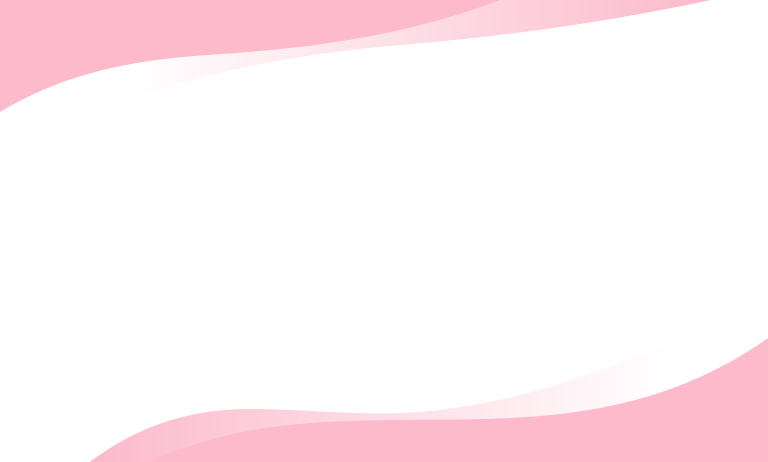
Write a Shadertoy shader that draws this background.

```glsl
const vec3 PINK = vec3(0.988, 0.728, 0.797);

// Cubic through points a and b with the given end slopes, held flat outside
float wave(float x, vec2 a, vec2 b, float slopeA, float slopeB) {
    float span = b.x - a.x;
    float t = clamp((x - a.x) / span, 0.0, 1.0);
    float s = 1.0 - t;
    float ends = mix(a.y, b.y, t * t * (3.0 - 2.0 * t));
    return ends + span * t * s * (slopeA * s - slopeB * t);
}

// Antialiased coverage of the area below an edge
float below(float edge, float y) {
    return clamp((edge - y) * iResolution.y + 0.5, 0.0, 1.0);
}

float topSolid(float x) {
    vec2 knee = vec2(0.2865, 0.117);
    return x < knee.x ? wave(x, vec2(0.0, 0.2425), knee, -1.0, -0.11)
                      : wave(x, knee, vec2(0.651, 0.0), -0.11, -0.63);
}

float topRibbon(float x) {
    vec2 knee = vec2(0.521, 0.0975);
    return x < knee.x ? wave(x, vec2(0.169, 0.214), knee, -0.57, -0.14)
                      : wave(x, knee, vec2(0.925, 0.0), -0.14, -0.36);
}

float bottomSolid(float x) {
    vec2 knee = vec2(0.521, 0.091);
    return x < knee.x ? wave(x, vec2(0.195, 0.0), knee, 0.77, 0.015)
                      : wave(x, knee, vec2(1.0, 0.268), 0.015, 1.16);
}

float bottomRibbon(float x) {
    vec2 crest = vec2(0.3255, 0.1147);
    vec2 dip = vec2(0.521, 0.106);
    if (x < crest.x) return wave(x, vec2(0.117, 0.0), crest, 1.25, 0.0);
    if (x < dip.x) return wave(x, crest, dip, 0.0, 0.06);
    return wave(x, dip, vec2(0.872, 0.2575), 0.06, 0.7);
}

void mainImage(out vec4 fragColor, in vec2 fragCoord) {
    vec2 uv = fragCoord / iResolution.xy;
    float depth = 1.0 - uv.y;
    vec3 color = vec3(1.0);

    // Ribbons fading to white toward the inner ends
    float topFade = clamp((uv.x - 0.169) / 0.756, 0.0, 1.0);
    float bottomFade = clamp((0.872 - uv.x) / 0.755, 0.0, 1.0);
    color = mix(color, PINK, topFade * below(topRibbon(uv.x), depth));
    color = mix(color, PINK, bottomFade * below(bottomRibbon(uv.x), uv.y));

    // Solid corner waves
    color = mix(color, PINK, below(topSolid(uv.x), depth));
    color = mix(color, PINK, below(bottomSolid(uv.x), uv.y));

    fragColor = vec4(color, 1.0);
}
```
